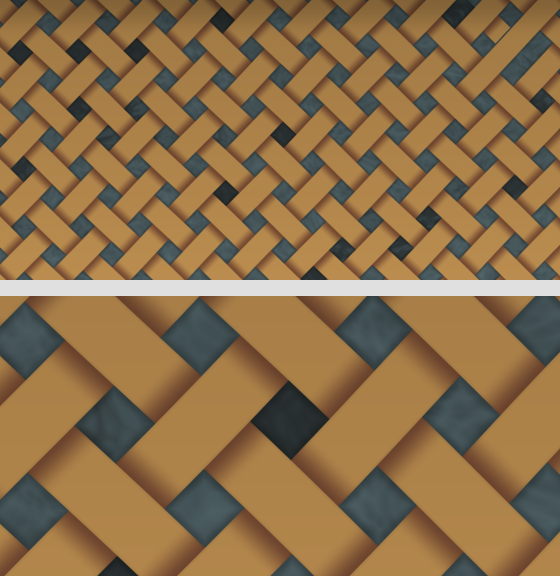
Top, the full canvas; bottom, a detail of the centre.
Give the GLSL for this pattern, as a Shadertoy shader.

```glsl
float hash(vec2 p) {
    return fract(sin(dot(p, vec2(41.3, 289.1))) * 4375.5);
}

// Distance to the nearest jittered feature point
float cellular(vec2 p) {
    vec2 base = floor(p);
    float nearest = 2.0;
    for (int y = -1; y <= 1; y++)
    for (int x = -1; x <= 1; x++) {
        vec2 id = base + vec2(x, y);
        vec2 point = id + vec2(hash(id), hash(id + 17.0));
        nearest = min(nearest, length(p - point));
    }
    return nearest;
}

// Mottled slate with dark veined patches, denser towards the left
vec3 slate(vec2 p, vec2 holeId) {
    vec2 w = p + 0.02 * sin(p.yx * vec2(31.0, 23.0) + 2.0 * sin(p * 17.0));
    float streak = cellular(w * vec2(13.0, 27.0)) * 0.6 + cellular(w * 47.0) * 0.4;
    float patchy = hash(holeId) + 0.35 * streak - 0.12 * p.x;
    float dark = smoothstep(0.68, 0.95, patchy);
    vec3 col = mix(vec3(0.28, 0.345, 0.36), vec3(0.16, 0.185, 0.19), dark);
    return col * (0.84 + 0.34 * streak);
}

float strapMask(float across, float px) {
    return 1.0 - smoothstep(0.27 - px, 0.27 + px, abs(across));
}

// Flat tan strap, reddish where it dips under its neighbour
vec3 strapColor(float fromCrest, float across, float covered) {
    float dip = smoothstep(0.46, 0.75, fromCrest) * covered;
    vec3 col = mix(vec3(0.71, 0.535, 0.30), vec3(0.43, 0.265, 0.18), dip);
    return col * (1.0 - 0.06 * smoothstep(0.24, 0.27, abs(across)));
}

void mainImage(out vec4 fragColor, in vec2 fragCoord) {
    vec2 p = fragCoord / iResolution.y;
    float pitch = 0.146;
    float px = 0.8 / (iResolution.y * pitch);

    // Diagonal lattice: holes at integers, crossings at half integers
    vec2 d = p - vec2(0.9036, 0.6198);
    vec2 dir = vec2(cos(0.805), sin(0.805));
    vec2 q = vec2(dot(d, dir), dot(d, vec2(-dir.y, dir.x))) / pitch;
    q += 0.015 * sin(q.yx * 1.3 + vec2(0.0, 2.0));
    vec2 cell = floor(q);
    vec2 across = q - cell - 0.5;

    // One falling strap is broken in two places
    float broken = cell.x == 5.0
        ? 1.0 - smoothstep(0.65 - px, 0.65 + px, abs(abs(q.y + 2.75) - 1.1)) : 0.0;

    float rising = strapMask(across.y, px);
    float falling = strapMask(across.x, px) * (1.0 - broken);
    float risingCrest = abs(mod(q.x + 0.5 - cell.y, 2.0) - 1.0);
    float fallingCrest = abs(mod(q.y - 0.5 - cell.x, 2.0) - 1.0);
    vec3 risingCol = strapColor(risingCrest, across.y, 1.0 - broken);
    vec3 fallingCol = strapColor(fallingCrest, across.x, 1.0);

    // Slate shows through the gaps, shaded beside the straps
    float gap = min(abs(across.x) + 0.3 * broken, abs(across.y));
    vec3 col = slate(p, floor(q + 0.5)) * mix(0.72, 1.0, smoothstep(0.25, 0.36, gap));

    // Plain weave: the upper strap alternates at each crossing
    if (mod(cell.x + cell.y, 2.0) < 0.5) {
        col = mix(col, fallingCol, falling);
        col = mix(col, risingCol, rising);
    } else {
        col = mix(col, risingCol, rising);
        col = mix(col, fallingCol, falling);
    }

    // Light falls off upward, most at the upper edge
    col *= mix(1.03, 0.88, p.y) - 0.16 * smoothstep(0.86, 1.0, p.y);
    fragColor = vec4(col, 1.0);
}
```
